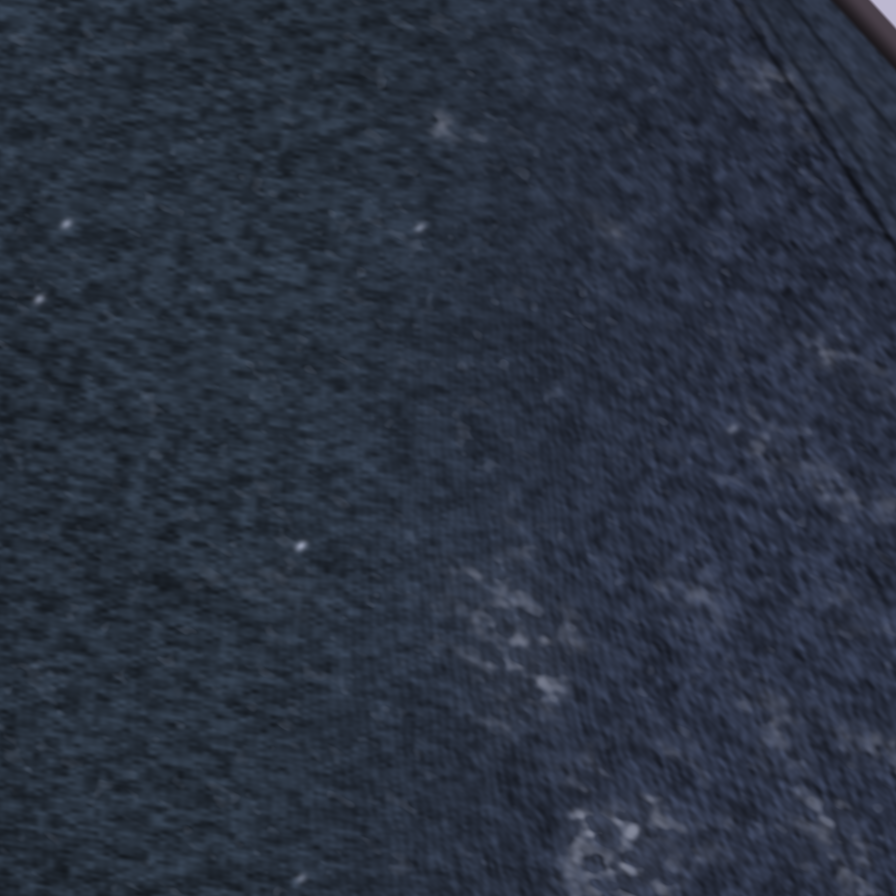
This texture is drawn by a Shadertoy shader. Its source:

```glsl
#define CLOTH vec3(0.160, 0.189, 0.244)
#define SCUFF vec3(0.52, 0.54, 0.61)
#define RAIL vec3(0.23, 0.20, 0.23)
#define BACKDROP vec3(0.74, 0.72, 0.82)
#define GRAIN_CONTRAST 0.95
#define GRAIN_SCALE 95.0
#define RIB_COUNT 88.0
#define RIB_CONTRAST 0.07
#define PATCHES 16
#define SPECKS 6

float hash(vec2 p) {
    return fract(sin(dot(p, vec2(127.1, 311.7))) * 43758.5453);
}

float noise(vec2 p) {
    vec2 i = floor(p), f = fract(p);
    f = f * f * (3.0 - 2.0 * f);
    float low = mix(hash(i), hash(i + vec2(1, 0)), f.x);
    float high = mix(hash(i + vec2(0, 1)), hash(i + vec2(1, 1)), f.x);
    return mix(low, high, f.y);
}

vec2 rotate(vec2 p, float angle) {
    float c = cos(angle), s = sin(angle);
    return vec2(c * p.x + s * p.y, c * p.y - s * p.x);
}

// Short fibres, stretched along the given direction
float fibres(vec2 uv, float angle) {
    vec2 p = rotate(uv, angle) * GRAIN_SCALE * vec2(0.65, 1.3);
    return 0.6 * noise(p) + 0.4 * noise(p * 1.9 + 17.0);
}

// Soft worn trail that widens from its start to its end
float trail(vec2 uv, vec2 start, vec2 end, float width) {
    vec2 axis = end - start;
    float t = clamp(dot(uv - start, axis) / dot(axis, axis), 0.0, 1.0);
    float d = length(uv - start - axis * t) / (width * mix(0.5, 1.0, t));
    return exp(-d * d) * mix(0.65, 1.0, t);
}

// Where the cloth is worn: two trails and scattered small patches
float wear(vec2 uv) {
    float blotch = smoothstep(0.28, 0.62, noise(uv * 15.0 + 4.0));
    float w = trail(uv, vec2(0.53, 0.38), vec2(0.69, 0.06), 0.085) * blotch;
    w = max(w, 0.6 * trail(uv, vec2(0.84, 0.24), vec2(0.97, 0.03), 0.05) * blotch);
    for (int i = 0; i < PATCHES; i++) {
        float id = float(i);
        vec2 center = vec2(sqrt(hash(vec2(id, 1.3))), 0.1 + 0.82 * hash(vec2(id, 5.7)));
        vec2 size = vec2(0.045, 0.022) * (0.6 + 0.7 * hash(vec2(id, 9.1)));
        vec2 q = rotate(uv - center, -0.4) / size;
        w = max(w, exp(-dot(q, q)) * (0.25 + 0.4 * hash(vec2(id, 2.9))));
    }
    return w;
}

float specks(vec2 uv) {
    float s = 0.0;
    for (int i = 0; i < SPECKS; i++) {
        float id = float(i);
        vec2 center = vec2(hash(vec2(id, 31.7)), hash(vec2(id, 43.1)));
        vec2 q = rotate(uv - center, 0.6) / vec2(0.007, 0.005);
        s += exp(-dot(q, q)) * (0.4 + 0.6 * hash(vec2(id, 57.3)));
    }
    return min(s, 1.0);
}

float groove(float d) {
    return exp(-d * d / 0.000012);
}

void mainImage(out vec4 fragColor, in vec2 fragCoord) {
    vec2 uv = fragCoord / iResolution.xy;
    float right = smoothstep(0.25, 0.85, uv.x + 0.15 * (0.5 - uv.y));

    // Cloth with fibres that turn diagonal towards the right
    float grain = mix(fibres(uv, -0.15), fibres(uv, -0.8), right) - 0.5;
    float broad = 0.6 * noise(uv * 5.0) + 0.4 * noise(uv * 22.0) - 0.5;
    vec2 bend = uv + 0.006 * noise(uv * 30.0);
    float rib = sin(6.2832 * RIB_COUNT * (bend.x + 0.3 * bend.y * right));
    float ribFade = mix(0.3, 1.0, right) * smoothstep(0.95, 0.2, uv.y);
    float shade = 1.0 + GRAIN_CONTRAST * grain + 0.22 * broad + RIB_CONTRAST * rib * ribFade;
    vec3 tint = mix(vec3(0.97, 1.01, 0.97), vec3(1.03, 1.0, 1.05), right);
    vec3 color = CLOTH * tint * shade;

    // Pale flecks gather where the cloth is worn
    vec2 p = rotate(uv, -0.5) * vec2(48.0, 72.0);
    float fleck = 0.65 * noise(p) + 0.35 * noise(p * 2.1 + 9.0);
    float worn = wear(uv);
    float pale = worn * (0.12 + 0.75 * smoothstep(0.38, 0.8, fleck));
    pale += 0.16 * smoothstep(0.68, 0.92, fleck);
    color = mix(color, SCUFF, clamp(pale, 0.0, 1.0));
    color = mix(color, SCUFF * 1.35, 0.8 * specks(uv));

    // Stitched hem along the upper right edge
    float hem = dot(uv - vec2(0.82, 1.0), vec2(0.837, 0.547));
    color = mix(color, CLOTH * (1.1 + 0.4 * grain), 0.6 * smoothstep(0.0, 0.02, hem));
    float seams = groove(hem) + 0.6 * groove(hem - 0.018);
    seams += 0.7 * groove(hem - 0.05 - 0.12 * (1.0 - uv.y));
    color *= 1.0 - 0.4 * min(seams, 1.0);

    // Dark rail and bright backdrop in the corner
    float edge = dot(uv - vec2(0.927, 1.0), vec2(0.74, 0.68));
    vec3 rail = RAIL * mix(0.45, 1.25, smoothstep(0.0, 0.024, edge));
    color = mix(color, rail, smoothstep(-0.003, 0.004, edge));
    color = mix(color, BACKDROP, smoothstep(0.030, 0.035, edge));

    fragColor = vec4(color, 1.0);
}
```
